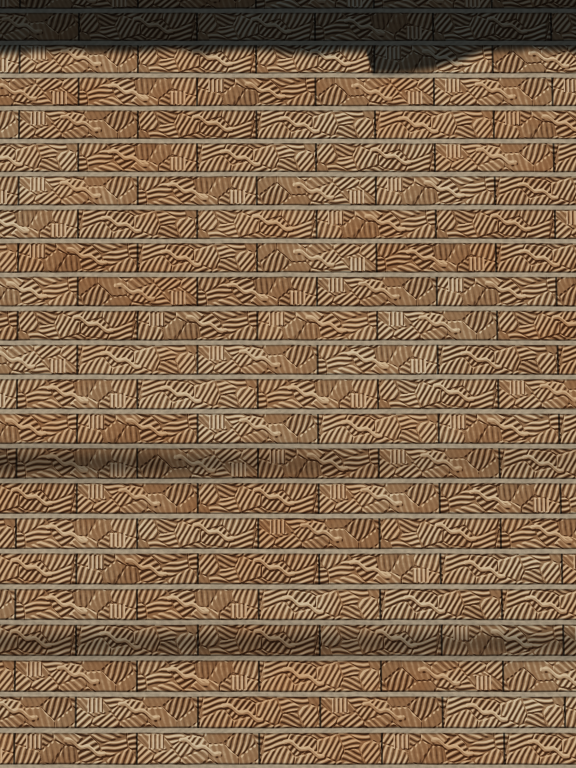
Write a Shadertoy shader that draws this texture.

```glsl
const float FIRST_ROW = 0.056;       // depth of the first full course, from the top
const float ROW_PITCH = 0.0422;      // course height at that depth
const float ROW_GROWTH = 0.000128;   // courses widen slowly downwards
const float WIDTH_TOP = 0.1535;
const float WIDTH_BOTTOM = 0.1597;
const float JOINT_ANCHOR = 0.218;
const float BRICK_ASPECT = 3.55;
const float MORTAR_HALF = 0.066;     // in course heights
const float JOINT_HALF = 0.0075;     // in brick widths
const float GROOVE_FREQ = 41.0;
const float BAR_FREQ = 50.0;
const float RELIEF_STEP = 0.05;
const float RELIEF_GAIN = 0.95;
const vec2 PATCH_DENSITY = vec2(1.45, 1.9);
const vec2 BAR_CENTER = vec2(0.58, 0.69);
const vec2 BAR_HALF = vec2(0.25, 0.21);
const vec2 LIGHT_DIR = vec2(-0.45, 0.89);
const vec3 CLAY_DARK = vec3(0.24, 0.15, 0.09);
const vec3 CLAY_MID = vec3(0.54, 0.42, 0.30);
const vec3 CLAY_LIGHT = vec3(0.78, 0.71, 0.59);
const vec3 BAR_CREAM = vec3(0.82, 0.76, 0.66);
const vec3 MORTAR = vec3(0.64, 0.58, 0.49);
const vec3 RUST_TINT = vec3(1.0, 0.88, 0.78);
const vec3 SHADOW_TINT = vec3(0.29, 0.33, 0.37);

float hash(vec2 p) {
    vec3 a = fract(vec3(p.xyx) * 0.1031);
    a += dot(a, a.yzx + 33.33);
    return fract((a.x + a.y) * a.z);
}

float layeredSines(vec2 p) {
    float sum = 0.0, amp = 0.5;
    for (int i = 0; i < 4; i++) {
        sum += amp * sin(p.x + 1.7 * sin(p.y)) * cos(p.y * 1.1 - 0.6 * p.x);
        p = mat2(1.5, 1.1, -1.1, 1.5) * p + 2.3;
        amp *= 0.55;
    }
    return sum;
}

float barMask(vec2 p, float mould) {
    vec2 d = BAR_HALF - abs(p - BAR_CENTER);
    return smoothstep(0.0, 0.03, min(d.x, d.y)) * step(mould, 1.5);
}

// Height of the stamped face: cellular patches of grooves, a branch and bars
float relief(vec2 p, float mould) {
    vec2 q = p * PATCH_DENSITY, cell = floor(q), nearest = cell;
    float f1 = 9.0, f2 = 9.0;
    for (int j = -1; j <= 1; j++)
    for (int i = -1; i <= 1; i++) {
        vec2 c = cell + vec2(i, j);
        vec2 id = c + 17.0 + mould * 31.0;
        float d = length(c + vec2(hash(id), hash(id + 71.0)) - q);
        if (d < f1) { f2 = f1; f1 = d; nearest = id; }
        else f2 = min(f2, d);
    }
    float angle = (hash(nearest + 5.3) - 0.5) * 2.7;
    vec2 across = vec2(-sin(angle), cos(angle));
    float wobble = 0.8 * sin(dot(p, across.yx) * 9.0 + angle * 7.0);
    float groove = 0.5 + 0.5 * sin(dot(p, across) * GROOVE_FREQ + wobble);
    float height = 0.65 * groove * smoothstep(0.0, 0.12, f2 - f1);
    height += 0.5 * hash(nearest + 9.1);

    float t = clamp((p.x - 1.3 - 0.2 * mould) / 1.1, 0.0, 1.0);
    vec2 spine = vec2(1.3 + 0.2 * mould + 1.1 * t, 0.72 - 0.4 * t + 0.05 * sin(t * 13.0));
    height = mix(height, 1.25, 1.0 - smoothstep(0.03, 0.09, length(p - spine)));

    float bars = 0.5 + 0.5 * sin((p.x - BAR_CENTER.x) * BAR_FREQ);
    return mix(height, 0.3 + 0.6 * bars, barMask(p, mould));
}

vec3 wall(vec2 p) {
    float depth = 1.0 - p.y;

    // Courses and running bond
    float root = ROW_PITCH * ROW_PITCH + 4.0 * ROW_GROWTH * (depth - FIRST_ROW);
    float course = (sqrt(root) - ROW_PITCH) / (2.0 * ROW_GROWTH);
    course += 0.012 * layeredSines(vec2(p.x * 60.0, floor(course + 0.5) * 3.0));
    float row = floor(course);
    float along = (p.x - JOINT_ANCHOR) / mix(WIDTH_TOP, WIDTH_BOTTOM, depth);
    along += 0.25 - 0.5 * mod(row, 2.0);
    vec2 brick = vec2(floor(along), row) + 40.0;
    vec2 uv = vec2(fract(along), 1.0 - fract(course));

    // Stamped face, some bricks turned half round
    float mould = floor(hash(brick) * 3.0);
    float turned = step(0.55, hash(brick + 13.7));
    vec2 face = mix(uv, 1.0 - uv, turned) * vec2(BRICK_ASPECT, 1.0);
    vec2 offset = LIGHT_DIR * RELIEF_STEP * (0.5 - turned);
    float lower = relief(face - offset, mould), upper = relief(face + offset, mould);
    float grain = layeredSines(p * 330.0);
    float tone = 0.53 + RELIEF_GAIN * (lower - upper) + 0.3 * (0.5 * (lower + upper) - 0.55);
    tone += 0.08 * grain + 0.1 * (hash(brick + 3.1) - 0.5);
    tone = clamp(tone, 0.0, 1.0);
    vec3 color = mix(CLAY_DARK, CLAY_MID, smoothstep(0.0, 0.5, tone));
    color = mix(color, CLAY_LIGHT, smoothstep(0.5, 1.0, tone));
    float crest = smoothstep(0.0, 0.9, sin((face.x - BAR_CENTER.x) * BAR_FREQ));
    color = mix(color, BAR_CREAM, 0.75 * crest * barMask(face, mould));
    float rust = 0.5 * hash(brick + 8.9) + 0.5 * layeredSines(p * 28.0) + 0.2;
    color *= mix(vec3(1.04), RUST_TINT, clamp(rust, 0.0, 1.0));

    // Joints and mortar
    float side = min(uv.x, 1.0 - uv.x);
    color *= mix(0.36, 1.0, smoothstep(JOINT_HALF * 0.5, JOINT_HALF * 1.6, side));
    float bed = min(uv.y, 1.0 - uv.y);
    float lip = 1.0 - smoothstep(MORTAR_HALF, MORTAR_HALF + 0.07, bed);
    color *= 1.0 - lip * mix(0.35, 0.6, step(uv.y, 0.5));
    vec3 mortar = MORTAR * (1.0 + 0.12 * grain);
    color = mix(mortar, color, smoothstep(MORTAR_HALF - 0.02, MORTAR_HALF + 0.02, bed));

    // Soft shadow bands and the hard shadow at the top
    float bandA = exp(-pow((depth - 0.603) / 0.019, 2.0)) * mix(0.48, 0.12, smoothstep(0.1, 0.6, p.x));
    float bandB = exp(-pow((depth - 0.838) / 0.018, 2.0)) * 0.38;
    color *= 1.0 - bandA - bandB;
    float bump = smoothstep(0.475, 0.487, p.x) * (1.0 - smoothstep(0.55, 0.64, p.x));
    float edge = 0.069 + 0.026 * bump + 0.006 * layeredSines(vec2(p.x * 32.0, 1.0));
    float shade = 1.0 - smoothstep(edge - 0.008, edge + 0.006, depth);
    return color * mix(vec3(1.0), SHADOW_TINT, shade);
}

void mainImage(out vec4 fragColor, in vec2 fragCoord) {
    vec3 sum = vec3(0.0);
    for (int s = 0; s < 4; s++) {
        vec2 jitter = vec2(s % 2, s / 2) * 0.5 - 0.25;
        sum += wall((fragCoord + jitter) / iResolution.y);
    }
    fragColor = vec4(sum * 0.25, 1.0);
}
```
